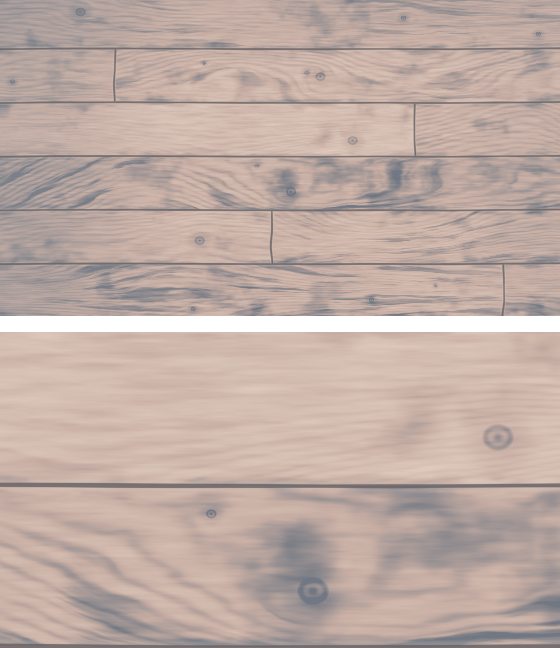
Top: the whole. Bottom: its middle third, enlarged.
A Shadertoy shader for this texture:

```glsl
// Faded wooden floor: six rows of weathered planks with staggered butt joints.
// Grain is the contour lines of a flow field that bends around knots;
// layered value noise adds fibres, worn streaks and a pale grey haze.

const float ROWS = 5.88; // plank rows per canvas height

// Per row, bottom to top: joint x, knot x, knot height in the plank, wear
const vec4 PLANKS[6] = vec4[6](
    vec4(1.593, -5.0, 0.50, 0.75), vec4(0.859, 0.632, 0.43, 0.45),
    vec4(9.000, 0.921, 0.35, 0.95), vec4(1.313, 1.116, 0.30, 0.15),
    vec4(0.363, 1.014, 0.49, 0.85), vec4(9.000, 0.255, 0.68, 0.50));

float hash(vec2 p) {
    vec3 h = fract(p.xyx * 0.1031);
    h += dot(h, h.yzx + 33.33);
    return fract((h.x + h.y) * h.z);
}

float noise(vec2 p) {
    vec2 i = floor(p), f = fract(p);
    f = f * f * (3.0 - 2.0 * f);
    return mix(mix(hash(i), hash(i + vec2(1, 0)), f.x),
               mix(hash(i + vec2(0, 1)), hash(i + vec2(1, 1)), f.x), f.y);
}

float fbm(vec2 p) {
    float sum = 0.0, amp = 0.533;
    for (int i = 0; i < 4; i++) {
        sum += amp * noise(p);
        p = p * 2.03 + 17.7;
        amp *= 0.5;
    }
    return sum;
}

// Pushes the grain aside around a knot and darkens its core
void addKnot(vec2 d, float size, inout float flow, inout float core) {
    float r2 = dot(d * vec2(0.6, 1.0), d * vec2(0.6, 1.0));
    float reach = 6.0 * size * size;
    flow -= d.y * reach / (r2 + reach);
    float r = length(d * vec2(0.85, 1.0)) / size;
    float ring = 0.75 + 0.25 * cos(r * 7.0);
    core = max(core, ring * smoothstep(1.25, 0.65, r));
    core = max(core, 0.28 * smoothstep(3.0, 0.8, r));
}

// Faded wood palette, from grey-blue wear to pale cream
vec3 woodColor(float tone) {
    vec3 worn = vec3(0.54, 0.53, 0.55);
    vec3 tan_ = vec3(0.78, 0.68, 0.64);
    vec3 cream = vec3(0.89, 0.81, 0.76);
    return tone < 0.5 ? mix(worn, tan_, max(tone, -0.2) * 2.0)
                      : mix(tan_, cream, min(tone, 1.0) * 2.0 - 1.0);
}

void mainImage(out vec4 fragColor, in vec2 fragCoord) {
    vec2 p = fragCoord / iResolution.y;
    float pixel = 1.0 / iResolution.y;

    // Plank layout; q is measured in plank heights
    float y = p.y * ROWS + 0.03 + 0.025 * (noise(vec2(p.x * 5.0, 3.0)) - 0.5);
    float row = floor(y);
    vec4 plank = PLANKS[int(clamp(row, 0.0, 5.0))];
    vec2 q = vec2(p.x * ROWS, y - row);
    float id = row * 2.0 + step(plank.x, p.x);
    vec2 seed = vec2(id * 17.3, id * 7.7 + 5.0);
    float wear = p.x > plank.x ? 0.6 : plank.w;
    if (row == 4.0 && p.x < plank.x) wear = 0.5;

    // Grain flow: broad arches, then one large knot and scattered small ones
    float flow = q.y + 1.3 * (noise(q * vec2(0.3, 1.1) + seed) - 0.5)
               + 0.16 * (fbm(q * vec2(1.2, 3.0) + seed) - 0.5);
    float core = 0.0;
    addKnot(q - vec2(plank.y * ROWS, plank.z), 0.085, flow, core);
    for (int i = -1; i <= 1; i++) {
        vec2 cell = vec2(floor(q.x / 2.5) + float(i), row + 21.0);
        vec2 center = vec2((cell.x + hash(cell)) * 2.5, 0.12 + 0.76 * hash(cell + 40.0));
        if (hash(cell + 80.0) > 0.55)
            addKnot(q - center, 0.025 + 0.025 * hash(cell + 60.0), flow, core);
    }

    // Growth rings, faded where they become too fine to resolve
    float phase = flow * 11.0;
    float ring = pow(0.5 + 0.5 * cos(6.2832 * phase), 2.0);
    ring *= 1.0 - smoothstep(0.25, 0.7, fwidth(phase));
    float ringMask = smoothstep(0.25, 0.75, fbm(q * vec2(0.7, 2.0) + seed + 9.0));
    float fibre = fbm(vec2(q.x * 3.0, q.y * 32.0) + seed) - 0.5;

    // Worn streaks follow the grain; smudges and rubbed edges do not
    float streak = smoothstep(0.5, 0.72, fbm(vec2(q.x * 1.1, flow * 9.0) + seed));
    streak *= smoothstep(0.35, 0.7, fbm(q * vec2(0.5, 1.6) + seed + 31.0));
    float smudge = smoothstep(0.58, 0.85, fbm(q * vec2(1.5, 1.8) + seed + 50.0));
    float edge = min(q.y, 1.0 - q.y);
    float rubbed = smoothstep(0.16, 0.0, edge) * smoothstep(0.42, 0.7, fbm(q * vec2(2.0, 7.0) + 70.0));

    float tone = 0.73 + 0.10 * (hash(seed) - 0.5) - 0.09 * wear;
    tone += 0.36 * fibre + 0.22 * (fbm(q * vec2(0.5, 1.5) + seed + 13.0) - 0.5);
    tone -= ring * (0.07 + 0.24 * wear * ringMask);
    tone -= 0.65 * wear * streak + 0.35 * smudge + 0.35 * rubbed + 0.75 * core;

    // Haze: greyer towards the left, the top and the far right
    float haze = 0.30 * smoothstep(0.65, 0.0, p.x) + 0.12 * smoothstep(0.7, 1.0, p.y)
               + 0.10 * smoothstep(1.3, 1.78, p.x);
    vec3 color = woodColor(tone - haze);
    color = mix(color, vec3(0.68, 0.66, 0.66), haze * 0.6);

    // Dark gaps between planks with a thin pale bevel
    float jointX = plank.x + 0.006 * (noise(vec2(q.y * 3.0, row)) - 0.5);
    float gap = min(edge / ROWS, abs(p.x - jointX));
    float bevel = smoothstep(0.009, 0.004, gap);
    color = mix(color, vec3(0.86, 0.78, 0.73), 0.25 * bevel);
    float width = 0.0014 + 0.0012 * noise(p * 14.0);
    float seam = 1.0 - smoothstep(width - pixel * 0.5, width + pixel, gap);
    color = mix(color, vec3(0.41, 0.39, 0.40), 0.85 * seam);

    fragColor = vec4(color, 1.0);
}
```
